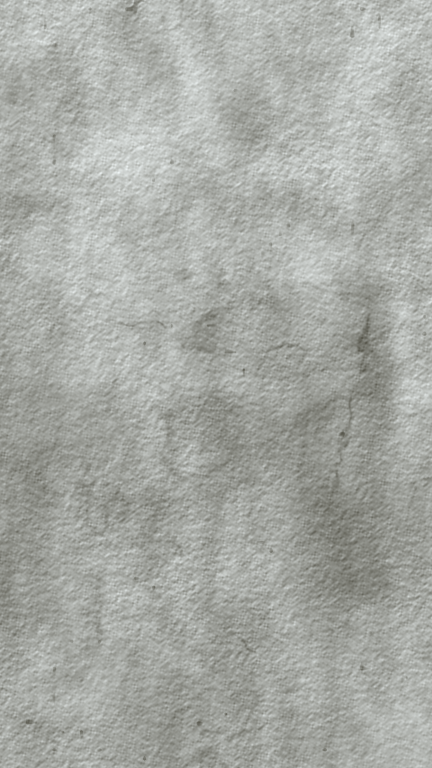
This texture is drawn by a Shadertoy shader. Its source:

```glsl
// Weathered grey cement plaster with soft stains, fine grit and faint jagged creases.

float hash(vec2 p) {
    uvec2 q = uvec2(ivec2(p) + 4096);
    uint n = q.x * 73856093u + q.y * 19349663u;
    n = (n ^ (n >> 15)) * 2246822519u;
    n = (n ^ (n >> 13)) * 3266489917u;
    return float((n ^ (n >> 16)) & 65535u) / 65535.0;
}

float noise(vec2 p) {
    vec2 i = floor(p), f = fract(p);
    f = f * f * (3.0 - 2.0 * f);
    return mix(mix(hash(i), hash(i + vec2(1, 0)), f.x),
               mix(hash(i + vec2(0, 1)), hash(i + vec2(1, 1)), f.x), f.y);
}

float fbm(vec2 p) {
    float sum = 0.0, amp = 0.5;
    for (int i = 0; i < 5; i++) {
        sum += amp * noise(p);
        p = mat2(1.6, 1.2, -1.2, 1.6) * p + 17.3;
        amp *= 0.5;
    }
    return sum / 0.97;
}

// Sandy surface height, octaves turned so no grid shows
float gritHeight(vec2 p) {
    vec2 a = mat2(0.86, 0.5, -0.5, 0.86) * p;
    vec2 b = mat2(0.8, -0.6, 0.6, 0.8) * p;
    return 0.55 * noise(a * 190.0) + 0.38 * noise(b * 370.0 + 7.0)
         + 0.35 * noise(b * 95.0 + 13.0);
}

// Soft elliptical patch
float patchAt(vec2 p, vec2 centre, vec2 size) {
    vec2 d = (p - centre) / size;
    return exp(-dot(d, d));
}

// Thin broken groove between two points, tapering at both ends
float crease(vec2 p, vec2 a, vec2 b, float width) {
    vec2 ab = b - a;
    float t = clamp(dot(p - a, ab) / dot(ab, ab), 0.0, 1.0);
    float d = length(p - a - t * ab) / width;
    float taper = smoothstep(0.0, 0.3, t) * smoothstep(1.0, 0.7, t);
    return exp(-d * d) * taper * smoothstep(0.3, 0.7, noise(p * 60.0));
}

// Jagged contour lines that surface only here and there
float wisps(vec2 p) {
    float line = abs(fbm(p * vec2(7.0, 9.0) + 11.0) - 0.5);
    float shown = smoothstep(0.5, 0.68, fbm(p * 8.0 + 90.0));
    return smoothstep(0.03, 0.0, line) * shown;
}

float darkStains(vec2 p) {
    return 0.13 * patchAt(p, vec2(0.46, 0.53), vec2(0.035, 0.13))
         + 0.14 * patchAt(p, vec2(0.46, 0.25), vec2(0.07, 0.09))
         + 0.08 * patchAt(p, vec2(0.32, 0.57), vec2(0.14, 0.04))
         + 0.10 * patchAt(p, vec2(0.52, 0.64), vec2(0.07, 0.016))
         + 0.06 * patchAt(p, vec2(0.30, 0.46), vec2(0.12, 0.05))
         + 0.09 * patchAt(p, vec2(0.01, 0.36), vec2(0.05, 0.14))
         + 0.07 * patchAt(p, vec2(0.20, 0.03), vec2(0.25, 0.05))
         + 0.09 * patchAt(p, vec2(0.30, 0.83), vec2(0.02, 0.06))
         + 0.07 * patchAt(p, vec2(0.00, 0.73), vec2(0.05, 0.04));
}

float paleStains(vec2 p) {
    return 0.10 * patchAt(p, vec2(0.25, 0.88), vec2(0.04, 0.06))
         + 0.09 * patchAt(p, vec2(0.38, 0.80), vec2(0.16, 0.04))
         + 0.08 * patchAt(p, vec2(0.13, 0.80), vec2(0.06, 0.04))
         + 0.09 * patchAt(p, vec2(0.53, 0.45), vec2(0.04, 0.07))
         + 0.07 * patchAt(p, vec2(0.50, 0.92), vec2(0.06, 0.06))
         + 0.06 * patchAt(p, vec2(0.08, 0.66), vec2(0.12, 0.06));
}

float creases(vec2 p) {
    return crease(p, vec2(0.09, 0.59), vec2(0.29, 0.55), 0.0025)
         + crease(p, vec2(0.31, 0.57), vec2(0.42, 0.56), 0.0025)
         + crease(p, vec2(0.48, 0.65), vec2(0.44, 0.48), 0.004)
         + crease(p, vec2(0.44, 0.50), vec2(0.42, 0.31), 0.0025)
         + crease(p, vec2(0.29, 0.19), vec2(0.33, 0.14), 0.0025);
}

void mainImage(out vec4 fragColor, in vec2 fragCoord) {
    vec2 p = fragCoord / iResolution.y;
    vec2 wobble = vec2(fbm(p * 11.0 + 5.0), fbm(p * 11.0 + 47.0)) - 0.5;
    vec2 bent = p + 0.12 * wobble;

    // Broad tone: paler above, blotched by clouds and vertical run-off
    float tone = mix(0.645, 0.70, smoothstep(0.3, 0.8, p.y));
    float scuff = fbm(p * vec2(70.0, 45.0) + 60.0);
    tone += paleStains(bent) - darkStains(bent) * (0.4 + 1.2 * scuff);
    tone += 0.22 * (fbm(bent * 5.0 + 3.0) - 0.5);
    tone += 0.12 * (fbm(p * vec2(40.0, 7.0) + 21.0) - 0.5);
    tone += 0.14 * (fbm(bent * 22.0 + 33.0) - 0.5) + 0.10 * (scuff - 0.5);

    // Sandy grit lit from above, rougher in some areas
    float relief = gritHeight(p) - gritHeight(p + vec2(-0.001, 0.0022));
    tone += relief * mix(0.18, 0.38, fbm(p * 9.0 + 80.0));

    // Broken grooves and a few dark pits
    tone -= 0.13 * creases(p + 0.09 * wobble) + 0.07 * wisps(p);
    tone -= 0.16 * smoothstep(0.90, 0.98, noise(p * 85.0 + 5.0))
                 * smoothstep(0.52, 0.65, fbm(p * 14.0 + 70.0));

    vec3 olive = vec3(0.30, 0.295, 0.25), chalk = vec3(0.87, 0.89, 0.885);
    float t = clamp((tone - 0.30) / 0.57, -0.25, 1.12);
    fragColor = vec4(mix(olive, chalk, t), 1.0);
}
```
